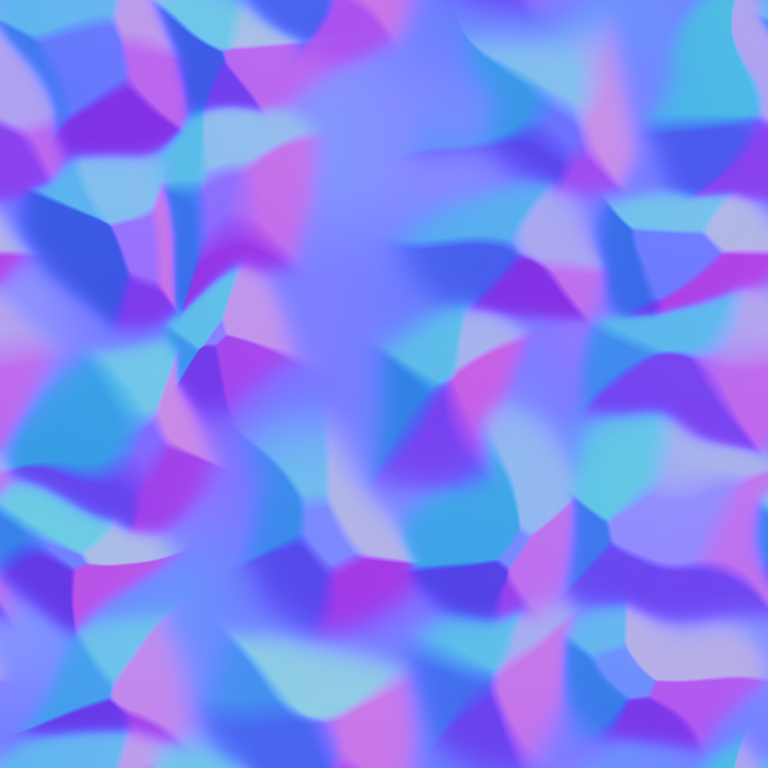
Give the GLSL for this background, as a WebGL 2 fragment shader.

```glsl
#version 300 es
precision highp float;
// Tiling normal map of soft, faceted lumps. Each lump is a smooth maximum of
// tilted planes around a jittered grid point; lumps and ground are merged by
// exponential weights, and the blended tilt is encoded as a normal colour.

uniform vec2 u_resolution;
out vec4 fragColor;

const float TAU = 6.28319;
const vec2 GRID = vec2(4.0, 5.0);

float hash(vec2 p, float salt) {
    return fract(sin(dot(p, vec2(127.1, 311.7)) + salt * 74.7) * 43758.5);
}

vec2 hash2(vec2 p, float salt) {
    return vec2(hash(p, salt), hash(p, salt + 0.37));
}

// Value noise in two channels that wraps after a whole period
vec2 wrapNoise(vec2 uv, float period, float salt) {
    vec2 p = uv * period;
    vec2 i = floor(p);
    vec2 f = fract(p);
    f = f * f * f * (f * (f * 6.0 - 15.0) + 10.0);
    vec2 a = hash2(mod(i, period), salt);
    vec2 b = hash2(mod(i + vec2(1.0, 0.0), period), salt);
    vec2 c = hash2(mod(i + vec2(0.0, 1.0), period), salt);
    vec2 d = hash2(mod(i + 1.0, period), salt);
    return mix(mix(a, b, f.x), mix(c, d, f.x), f.y);
}

// Smooth maximum of two planes stored as (tilt.xy, drop)
vec3 smoothMax(vec3 a, vec3 b, float width) {
    float t = clamp(0.5 + 0.5 * (b.z - a.z) / width, 0.0, 1.0);
    vec3 plane = mix(a, b, t);
    plane.z += width * t * (1.0 - t);
    return plane;
}

// Tilt and drop below the apex of one lump at offset d from its centre
vec3 facetedLump(vec2 d, vec2 id, float ridgeWidth) {
    // Small, nearly level cap
    vec2 capTilt = 0.4 * (hash2(id, 3.0) - 0.5);
    vec3 lump = vec3(capTilt, dot(capTilt, d) + 0.13 * hash(id, 4.0));

    // Ring of steep side facets
    float turn = TAU * hash(id, 5.0);
    for (int k = 0; k < 5; k++) {
        float salt = 6.0 + float(k);
        float angle = turn + TAU * (float(k) + 0.6 * hash(id, salt) - 0.3) / 5.0;
        float slope = mix(0.5, 0.76, hash(id, salt + 10.0));
        vec2 tilt = slope * vec2(cos(angle), sin(angle));
        float drop = dot(tilt, d) + 0.08 * (hash(id, salt + 20.0) - 0.5);
        lump = smoothMax(lump, vec3(tilt, drop), ridgeWidth);
    }

    // Slight bulge rounds the outline
    return lump + vec3(0.1 * d, 0.25 * dot(d, d));
}

void main() {
    vec2 uv = gl_FragCoord.xy / u_resolution;

    // Gentle warp bends the ridges and valleys
    vec2 warp = wrapNoise(uv, 6.0, 1.0) - 0.5;
    vec2 p = uv * GRID + 0.42 * warp;
    vec2 cell = floor(p);

    // Sharpness varies across the surface
    vec2 soft = wrapNoise(uv, 7.0, 2.0);
    float ridgeWidth = mix(0.008, 0.075, soft.x * soft.x);
    float valleySharpness = mix(17.0, 42.0, soft.y);

    // Ground with a faint sway, then all nearby lumps
    vec2 tiltSum = 0.35 * (wrapNoise(uv, 5.0, 9.0) - 0.5);
    float weightSum = 1.0;
    for (int y = -1; y <= 1; y++) {
        for (int x = -1; x <= 1; x++) {
            vec2 site = cell + vec2(x, y);
            vec2 id = mod(site, GRID);
            vec2 centre = site + 0.5 + 0.7 * (hash2(id, 1.0) - 0.5);
            vec2 d = (p - centre) * 4.5 / GRID;
            vec3 lump = facetedLump(d, id, ridgeWidth);
            float height = mix(0.32, 0.46, hash(id, 2.0)) - lump.z;
            float weight = exp(valleySharpness * height);
            tiltSum += weight * lump.xy;
            weightSum += weight;
        }
    }

    // Encode the surface normal as colour
    vec3 normal = normalize(vec3(tiltSum / weightSum, 1.0));
    fragColor = vec4(0.5 + 0.5 * normal, 1.0);
}
```
